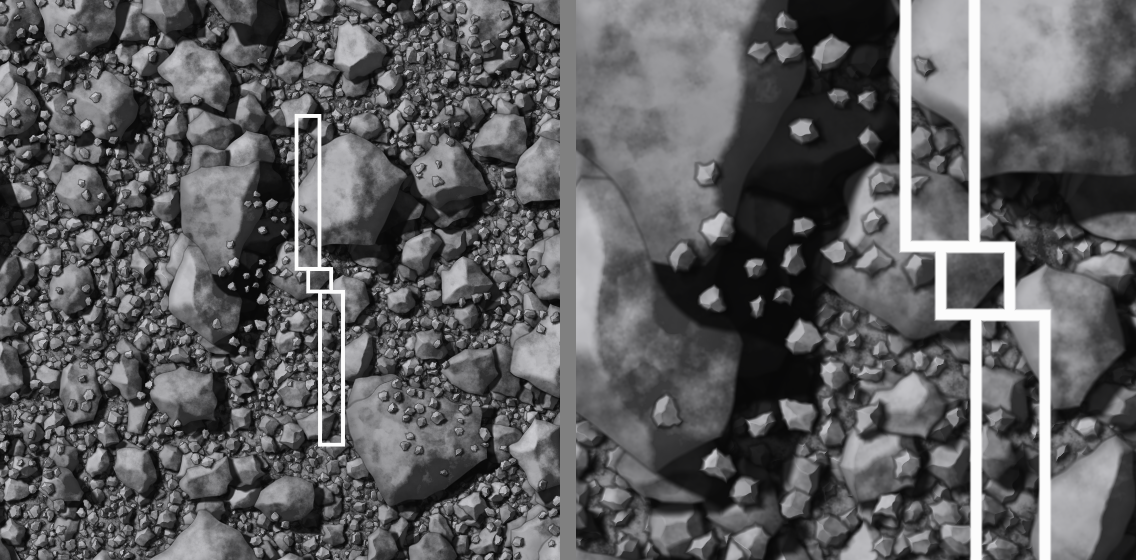
Left, the full canvas; right, a detail of the centre.
Give the GLSL for this texture, as a three.js fragment shader.

```glsl
// Grey rubble field under low light from the upper left, with three white frames.
// Faceted convex rocks sit on jittered grids, painted from pebbles to boulders;
// each rock first darkens what lies to its lower right, then covers it.

varying vec2 vUv;

const int LAYERS = 8;              // the last layer scatters clustered pebbles
const int FACETS = 7;
const float SMALLEST_CELL = 0.0175; // grid cell of the finest pebbles
const float CELL_GROWTH = 1.57;
const float SCATTER_CELL = 0.024;
const float SCATTER_PRESENCE = 0.6;
const float EDGE_SOFT = 0.0015;
const float SHADOW_SOFT = 0.0028;
const float SHADOW_DEPTH = 0.83;
const float AMBIENT = 0.23;
const float DIFFUSE = 0.69;
const float ROUGHNESS = 1.1;
const float CHIP_SLOPE = 0.5;
const float FRAME_HALF_WIDTH = 0.0034;
const vec3 LIGHT = vec3(-0.62, 0.46, 0.64);
const vec2 SHADOW_DIR = vec2(0.8, -0.6);
const vec3 STONE_TINT = vec3(0.995, 0.995, 1.015);
const vec3 FRAME_WHITE = vec3(0.99);

vec3 hash3(vec2 p) {
  vec3 a = fract(p.xyx * vec3(0.1031, 0.1030, 0.0973));
  a += dot(a, a.yxz + 33.33);
  return fract((a.xxy + a.yzz) * a.zyx);
}

// Two independent channels of smooth value noise
vec2 noise2(vec2 p) {
  vec2 i = floor(p);
  vec2 f = fract(p);
  f = f * f * (3.0 - 2.0 * f);
  vec2 low = mix(hash3(i).xy, hash3(i + vec2(1.0, 0.0)).xy, f.x);
  vec2 high = mix(hash3(i + vec2(0.0, 1.0)).xy, hash3(i + 1.0).xy, f.x);
  return mix(low, high, f.y);
}

// Fractal surface grain, centred on zero
vec2 grain2(vec2 p) {
  vec2 sum = vec2(0.0);
  float amplitude = 0.5;
  for (int o = 0; o < 4; o++) {
    sum += amplitude * (noise2(p) - 0.5);
    p = mat2(0.8, 0.6, -0.6, 0.8) * p * 2.05 + 11.3;
    amplitude *= 0.65;
  }
  return sum;
}

// Chipped surface: a nearly constant slope inside each soft Voronoi cell
vec2 chip2(vec2 p) {
  vec3 sum = vec3(0.0);
  for (int j = -1; j <= 1; j++) {
    for (int i = -1; i <= 1; i++) {
      vec2 id = floor(p) + vec2(float(i), float(j));
      vec2 d = id + hash3(id + 61.0).xy - p;
      sum += exp(-14.0 * dot(d, d)) * vec3(hash3(id + 29.0).xy - 0.5, 1.0);
    }
  }
  return sum.xy / (sum.z + 1e-6);
}

float shade(vec2 slope) {
  vec3 normal = normalize(vec3(-slope, 1.0));
  return AMBIENT + DIFFUSE * max(dot(normal, normalize(LIGHT)), 0.0);
}

// Paints one rock and its cast shadow; q is measured in rock radii
float paintRock(float tone, vec2 q, float radius, vec2 seed, vec2 grain, vec2 relief) {
  if (dot(q, q) > 5.0) return tone;
  vec3 form = hash3(seed + 5.7);
  vec3 finish = hash3(seed + 91.3);
  float axisAngle = 6.2832 * form.x;
  vec2 axis = vec2(cos(axisAngle), sin(axisAngle));
  vec2 slope = (finish.xy - 0.5) * 0.9;
  float height = 0.28 + 0.3 * form.z + dot(slope, q);
  float shadowLength = mix(0.12, 0.55, form.z);
  float edge = 10.0;
  float shadowEdge = 10.0;

  // Blend the sloping sides into the tilted top
  for (int k = 0; k < FACETS; k++) {
    vec3 r = hash3(seed + 17.0 * float(k + 1));
    float angle = 6.2832 * (float(k) + 0.75 * r.x) / float(FACETS);
    vec2 dir = vec2(cos(angle), sin(angle));
    float reach = (0.68 + 0.32 * r.y) * (1.0 - 0.45 * form.y * abs(dot(dir, axis)));
    float inside = reach - dot(q, dir);
    float steep = mix(0.4, 1.6, r.z);
    float side = inside * steep;
    float t = clamp(0.5 + 0.5 * (height - side) / 0.07, 0.0, 1.0);
    height = mix(height, side, t) - 0.07 * t * (1.0 - t);
    slope = mix(slope, -dir * steep, t);
    edge = min(edge, inside);
    shadowEdge = min(shadowEdge, inside + shadowLength * max(dot(dir, SHADOW_DIR), 0.0));
  }

  float shadow = smoothstep(-SHADOW_SOFT, SHADOW_SOFT, shadowEdge * radius);
  float contact = smoothstep(-0.2, 0.0, edge);
  tone *= (1.0 - SHADOW_DEPTH * shadow) * (1.0 - 0.18 * contact);

  float albedo = 0.66 + 0.16 * finish.z + 0.18 * grain.y;
  float stone = albedo * shade(slope + relief);
  stone *= mix(0.82, 1.0, smoothstep(0.0, 0.14, edge));
  return mix(tone, stone, smoothstep(-EDGE_SOFT, EDGE_SOFT, edge * radius));
}

void main() {
  vec2 grain = grain2(vUv * 62.0);
  vec2 bend = 0.012 * grain2(vUv * 25.0);
  vec2 chips = chip2((vUv + bend) * 24.0) + 0.7 * chip2((vUv + bend) * 53.0 + 9.0);
  vec2 relief = ROUGHNESS * grain + CHIP_SLOPE * chips;
  float tone = 0.58 * shade(2.5 * grain2(vUv * 100.0));

  // Rubble, fine to coarse; lower-right cells first, so shadows fall across them
  for (int n = 0; n < LAYERS; n++) {
    float layer = float(n);
    bool scatter = n == LAYERS - 1;
    float cell = scatter ? SCATTER_CELL : SMALLEST_CELL * pow(CELL_GROWTH, layer);
    float presence = scatter ? SCATTER_PRESENCE : mix(1.0, 0.42, layer / float(LAYERS - 2));
    vec2 g = vUv / cell + 7.31 * layer;
    g += 0.1 * (noise2(g * 3.0) - 0.5) + 0.06 * (noise2(g * 8.0) - 0.5);
    for (int j = -1; j <= 1; j++) {
      for (int i = 1; i >= -1; i--) {
        vec2 id = floor(g) + vec2(float(i), float(j));
        vec2 seed = id + 137.0 * (layer + 1.0);
        vec3 place = hash3(seed);
        float cluster = scatter ? smoothstep(0.52, 0.75, noise2(id * 0.17).x) : 1.0;
        if (hash3(seed + 43.1).x > presence * cluster) continue;
        float size = mix(0.3, 0.54, place.z);
        vec2 centre = id + 0.5 + 0.6 * (place.xy - 0.5);
        tone = paintRock(tone, (g - centre) / size, size * cell, seed, grain, relief);
      }
    }
  }

  // Chain of two tall frames joined by a small square one
  float frames = 0.0;
  for (int n = 0; n < 3; n++) {
    float link = float(n) - 1.0;
    vec2 centre = vec2(0.571 + 0.021 * link, 0.5 - 0.157 * link - 0.0005);
    vec2 halfSize = vec2(0.0205, n == 1 ? 0.020 : 0.1365);
    vec2 d = abs(vUv - centre) - halfSize;
    float outline = abs(max(d.x, d.y)) - FRAME_HALF_WIDTH;
    frames = max(frames, 1.0 - smoothstep(-0.0009, 0.0009, outline));
  }

  vec3 stone = STONE_TINT * (0.03 + tone);
  gl_FragColor = vec4(mix(stone, FRAME_WHITE, frames), 1.0);
}
```
